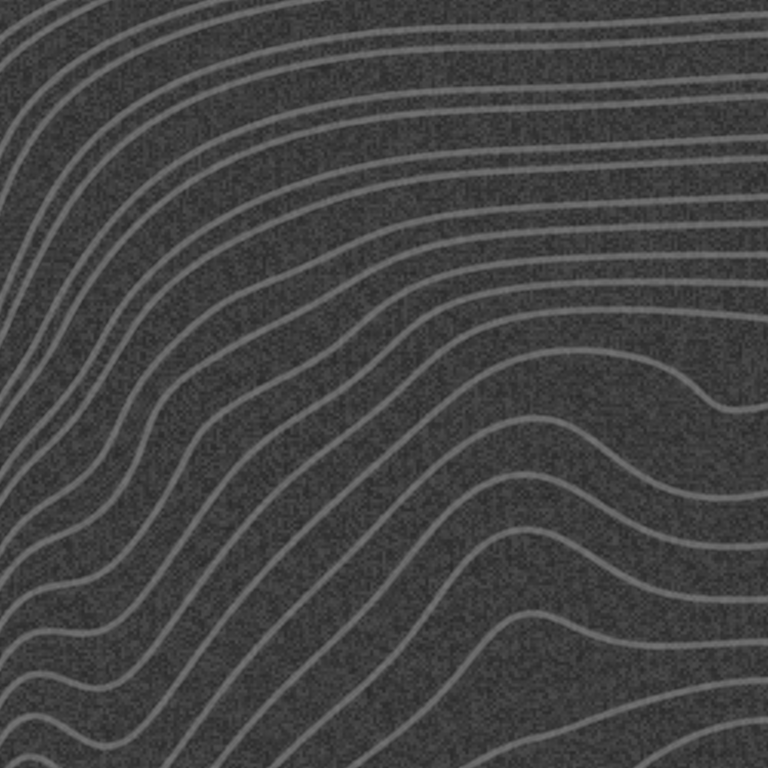
Write a Shadertoy shader that draws this pattern.

```glsl
// Pale contour lines sweeping across a grainy charcoal ground.
// A smooth height field is built from ramps and soft bumps; its whole-number
// levels are drawn as lines of even width, and value noise adds the grain.

float hash(vec2 p) {
    return fract(sin(dot(p, vec2(127.1, 311.7))) * 43758.5453);
}

float valueNoise(vec2 p) {
    vec2 cell = floor(p), f = fract(p);
    f = f * f * (3.0 - 2.0 * f);
    return mix(mix(hash(cell), hash(cell + vec2(1, 0)), f.x),
               mix(hash(cell + vec2(0, 1)), hash(cell + vec2(1, 1)), f.x), f.y);
}

float bump(vec2 p, vec2 center, vec2 radius) {
    vec2 d = (p - center) / radius;
    return exp(-dot(d, d));
}

// How far the strata sag below their level; p.y runs downward
float sag(vec2 p) {
    // Steep fall toward the left edge
    float s = (0.19 + 0.21 * smoothstep(0.0, 0.5, p.y)) * exp(-p.x * (3.2 + 2.0 * p.x));

    // Wider spacing in the lower half, weaker at the left edge
    float u = p.y - 0.4;
    s += 0.275 * (u + sqrt(u * u + 0.0015)) * (1.0 - 0.63 * exp(-p.x * p.x / 0.012));

    // Dome, valley and bends
    s -= 0.060 * bump(p, vec2(0.67, 0.70), vec2(0.15, 0.22));
    s -= 0.030 * bump(p, vec2(0.80, 0.45), vec2(0.25, 0.10));
    s += 0.025 * bump(p, vec2(0.92, 0.60), vec2(0.16, 0.11));
    s += 0.030 * bump(p, vec2(0.42, 0.42), vec2(0.12));
    s -= 0.020 * bump(p, vec2(0.21, 0.52), vec2(0.08));
    s += 0.012 * bump(p, vec2(0.75, 0.05), vec2(0.20, 0.25));
    s -= 0.060 * smoothstep(0.7, 1.0, p.x) * smoothstep(0.75, 1.0, p.y);
    return s;
}

// Level number; the upper lines are drawn together in loose pairs
float level(vec2 p) {
    float t = p.y - sag(p);
    float g = 25.0 * t - 0.25;
    float pairing = 1.0 - smoothstep(0.15, 0.35, t);
    return g + pairing * (0.08 - 0.2 * cos(3.14159 * g));
}

void mainImage(out vec4 fragColor, in vec2 fragCoord) {
    vec2 uv = fragCoord / iResolution.xy;
    vec2 p = vec2(uv.x, 1.0 - uv.y);

    // Distance to the nearest whole level
    float g = level(p);
    vec2 e = vec2(0.001, 0.0);
    vec2 slope = vec2(level(p + e.xy) - level(p - e.xy),
                      level(p + e.yx) - level(p - e.yx)) / 0.002;
    float dist = abs(g - floor(g + 0.5)) / max(length(slope), 0.5);

    // Soft line, never thinner than a pixel
    float soft = max(0.0072, 1.5 / iResolution.y);
    float line = 1.0 - smoothstep(0.0012, soft, dist);

    // Fine and coarse grain, weaker on the lines
    float grain = 0.11 * (valueNoise(uv * 250.0) - 0.5)
                + 0.04 * (valueNoise(uv * 110.0 + 37.0) - 0.5);
    float gray = mix(0.234, 0.42, line) + grain * (1.0 - 0.5 * line);

    fragColor = vec4(vec3(gray), 1.0);
}
```
